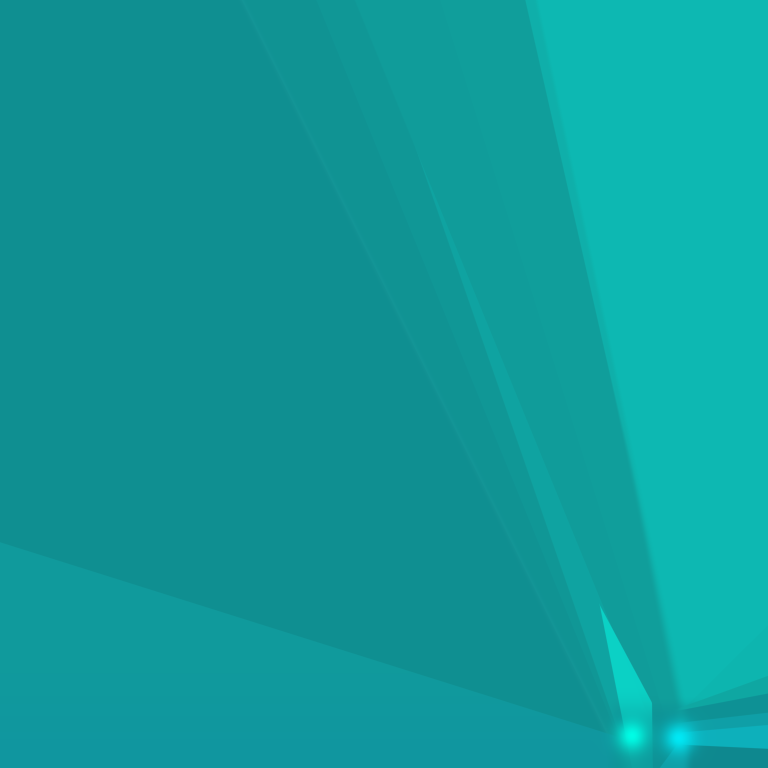
Write a WebGL 1 fragment shader that draws this background.

```glsl
precision highp float;
// Teal background: flat shards and slim rays fanning out of two small glows at lower right.

uniform vec2 u_resolution;

const vec3 DEEP = vec3(0.060, 0.560, 0.567);
const vec3 FLOOR_TOP = vec3(0.062, 0.604, 0.612);
const vec3 FLOOR_BASE = vec3(0.062, 0.588, 0.624);
const vec3 FAN_1 = vec3(0.063, 0.575, 0.578);
const vec3 FAN_2 = vec3(0.063, 0.594, 0.590);
const vec3 FAN_3 = vec3(0.063, 0.610, 0.602);
const vec3 FAN_4 = vec3(0.063, 0.620, 0.608);
const vec3 SLIVER = vec3(0.060, 0.640, 0.630);
const vec3 RIM = vec3(0.058, 0.688, 0.665);
const vec3 BRIGHT = vec3(0.050, 0.722, 0.698);
const vec3 WEDGE = vec3(0.040, 0.840, 0.790);
const vec3 HUB = vec3(0.055, 0.570, 0.585);
const vec3 BAND_PALE = vec3(0.060, 0.655, 0.635);
const vec3 BAND_MID = vec3(0.060, 0.625, 0.655);
const vec3 BAND_BLUE = vec3(0.050, 0.690, 0.735);
const vec3 BAND_DARK = vec3(0.055, 0.535, 0.560);
const vec3 GREEN_GLOW = vec3(0.000, 0.990, 0.900);
const vec3 CYAN_GLOW = vec3(0.000, 0.910, 0.960);

const vec2 GREEN_POS = vec2(0.823, 0.042);
const vec2 CYAN_POS = vec2(0.884, 0.039);
const float GLOW_RADIUS = 0.019;

// Signed distance to the line a-b, positive on the left when walking from a to b.
float side(vec2 p, vec2 a, vec2 b) {
  vec2 d = normalize(b - a);
  vec2 q = p - a;
  return d.x * q.y - d.y * q.x;
}

// Smooth coverage of that half plane.
float cover(vec2 p, vec2 a, vec2 b) {
  float aa = 0.75 / min(u_resolution.x, u_resolution.y);
  return smoothstep(-aa, aa, side(p, a, b));
}

float glow(vec2 p, vec2 center, float radius) {
  vec2 q = (p - center) / radius;
  return exp(-dot(q, q));
}

void main() {
  vec2 p = gl_FragCoord.xy / u_resolution;

  // Large dark shard and the fan of paler rays beside it
  vec3 color = DEEP;
  float rayLine = side(p, vec2(0.315, 1.0), vec2(0.790, 0.045));
  color = mix(color, FAN_1, cover(p, vec2(0.315, 1.0), vec2(0.790, 0.045)));
  color += 0.012 * exp(-pow(rayLine / 0.003, 2.0));
  color = mix(color, FAN_2, cover(p, vec2(0.412, 1.0), vec2(0.793, 0.069)));
  float sliverLeft = cover(p, vec2(0.590, 0.667), vec2(0.790, 0.090));
  float sliverRight = cover(p, vec2(0.462, 1.0), vec2(0.785, 0.212));
  color = mix(color, FAN_3, sliverRight);
  color = mix(color, FAN_4, cover(p, vec2(0.573, 1.0), vec2(0.859, 0.088)));
  color = mix(color, SLIVER, sliverLeft * (1.0 - sliverRight));

  // Bright shard with a paler rim that softens toward the hub
  float rimSide = side(p, vec2(0.684, 1.0), vec2(0.892, 0.080));
  float soft = mix(0.012, 0.001, smoothstep(0.08, 0.55, p.y));
  color = mix(color, RIM, smoothstep(-soft, soft, rimSide));
  float brightSide = side(p, vec2(0.699, 1.0), vec2(0.894, 0.080));
  color = mix(color, BRIGHT, smoothstep(-0.003 - soft, 0.003, brightSide));
  float paleFan = cover(p, vec2(1.0, 0.186), vec2(0.895, 0.082));
  color = mix(color, RIM, 0.35 * paleFan * step(0.88, p.x));

  // Floor shard
  float belowFloor = cover(p, vec2(0.797, 0.043), vec2(0.0, 0.294));
  vec3 ground = mix(FLOOR_BASE, FLOOR_TOP, smoothstep(0.0, 0.16, p.y));
  color = mix(color, ground, belowFloor);

  // Shaded hub around the glows
  float hub = smoothstep(0.785, 0.812, p.x) * (1.0 - smoothstep(0.060, 0.095, p.y));
  color = mix(color, HUB, hub * (1.0 - smoothstep(0.90, 0.93, p.x)));

  // Narrow bands leaving the hub to the right, from top to bottom
  float bands = smoothstep(0.875, 0.900, p.x);
  color = mix(color, BAND_PALE, bands * cover(p, vec2(1.0, 0.120), vec2(0.895, 0.082)));
  color = mix(color, HUB, bands * cover(p, vec2(1.0, 0.097), vec2(0.895, 0.077)));
  color = mix(color, BAND_MID, bands * cover(p, vec2(1.0, 0.072), vec2(0.895, 0.060)));
  color = mix(color, BAND_BLUE, bands * cover(p, vec2(1.0, 0.056), vec2(0.895, 0.047)));
  color = mix(color, BAND_DARK, bands * cover(p, vec2(1.0, 0.025), vec2(0.895, 0.030)));

  // Luminous wedge dropping into the green glow
  float wedge = cover(p, vec2(0.781, 0.212), vec2(0.815, 0.040));
  wedge *= cover(p, vec2(0.849, 0.085), vec2(0.781, 0.212));
  wedge *= cover(p, vec2(0.850, 0.0), vec2(0.849, 0.085));
  float fade = smoothstep(0.025, 0.110, p.y);
  color = mix(color, WEDGE, wedge * mix(0.15, 0.9, fade));

  // Faint column under the green glow and a light facet under the cyan one
  float column = exp(-pow((p.x - GREEN_POS.x) / 0.016, 2.0));
  color = mix(color, SLIVER, 0.6 * column * (1.0 - smoothstep(0.02, 0.05, p.y)));
  float facet = cover(p, vec2(0.859, 0.0), vec2(0.885, 0.035));
  facet = (1.0 - facet) * (1.0 - smoothstep(0.885, 0.905, p.x));
  color = mix(color, BAND_MID, facet * (1.0 - smoothstep(0.02, 0.04, p.y)));

  // Two glows
  color = mix(color, GREEN_GLOW, glow(p, GREEN_POS, GLOW_RADIUS));
  color = mix(color, CYAN_GLOW, glow(p, CYAN_POS, GLOW_RADIUS));

  gl_FragColor = vec4(color, 1.0);
}
```
